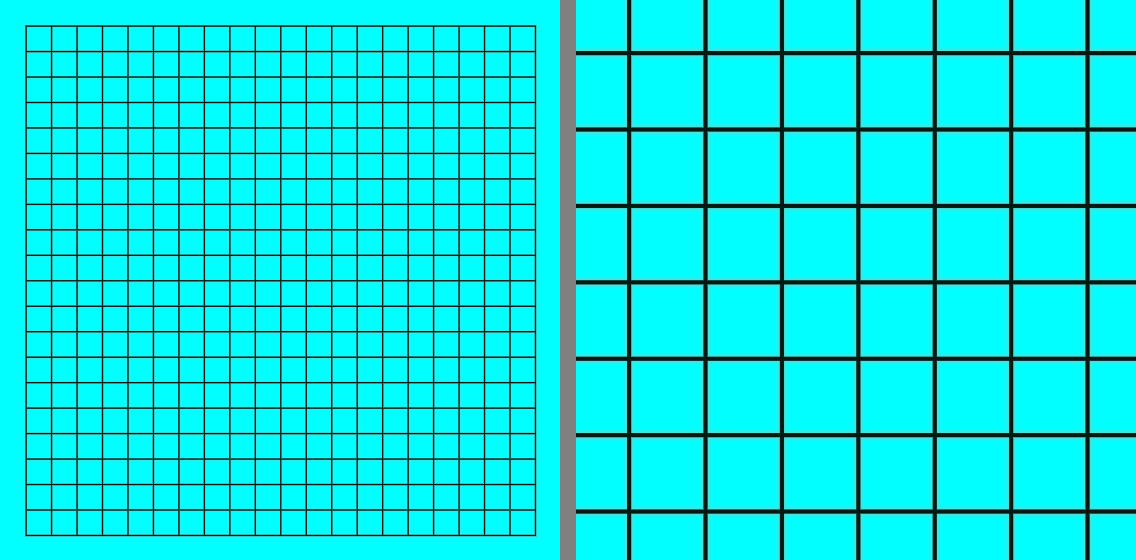
Left, the full canvas; right, a detail of the centre.
This pattern is drawn by a Shadertoy shader. Its source:

```glsl
// Square grid of 20 by 20 cells in thin dark lines on cyan, with a plain margin.

const float CELLS = 20.0;
const vec2 GRID_MIN = vec2(0.0466, 0.0438);
const vec2 GRID_MAX = vec2(0.9562, 0.9534);
const float LINE_WIDTH = 0.0025;
const float HALO_WIDTH = 0.0030;

const vec3 CYAN = vec3(0.005, 1.0, 1.0);
const vec3 HALO = vec3(0.27, 0.89, 0.87);
const vec3 INK = vec3(0.0, 0.10, 0.08);

// Distance from p to the nearest of the evenly spaced lines on each axis
vec2 axisDistance(vec2 p, vec2 lo, vec2 hi, float cells) {
    vec2 pitch = (hi - lo) / cells;
    vec2 index = clamp(round((p - lo) / pitch), 0.0, cells);
    return abs(p - lo - index * pitch);
}

// Signed distance to the grid strokes, whose ends stop at the outer border
float gridDistance(vec2 p, vec2 lo, vec2 hi, float cells, float width) {
    vec2 across = axisDistance(p, lo, hi, cells);
    vec2 beyond = max(lo - p, p - hi);
    vec2 strokes = max(across, beyond.yx);
    return min(strokes.x, strokes.y) - 0.5 * width;
}

// Antialiased coverage of the inside of a signed distance
float coverage(float d, float pixel) {
    return clamp(0.5 - d / pixel, 0.0, 1.0);
}

void mainImage(out vec4 fragColor, in vec2 fragCoord) {
    vec2 p = fragCoord / iResolution.xy;
    float pixel = 1.0 / min(iResolution.x, iResolution.y);
    float d = gridDistance(p, GRID_MIN, GRID_MAX, CELLS, LINE_WIDTH);

    // Pale fringe beside the lines, then the lines themselves
    float fringe = 1.0 - smoothstep(0.0, HALO_WIDTH, d);
    vec3 color = mix(CYAN, HALO, fringe);
    color = mix(color, INK, coverage(d, pixel));

    fragColor = vec4(color, 1.0);
}
```
